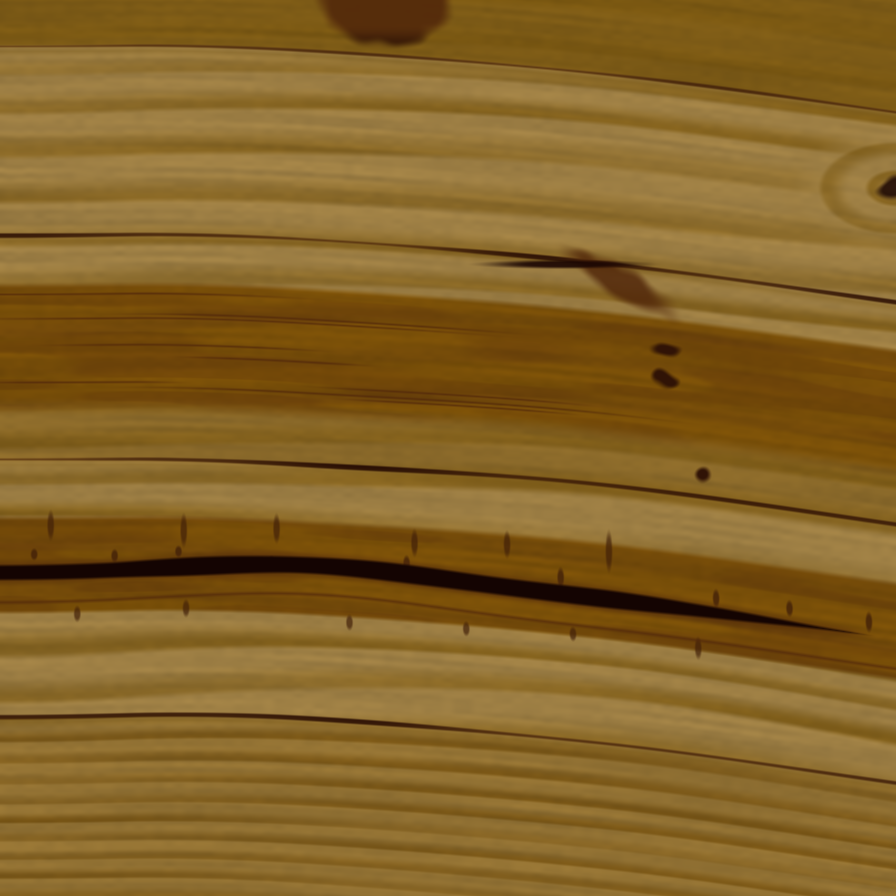
Write a WebGL 2 fragment shader that draws this texture.

```glsl
#version 300 es
precision highp float;
// Weathered pine boards: bowed grain, dark seams, knots and a long tapering crack.
uniform vec2 u_resolution;
out vec4 fragColor;

const vec3 PALE = vec3(0.615, 0.495, 0.265);
const vec3 TAN = vec3(0.545, 0.415, 0.165);
const vec3 OCHRE = vec3(0.47, 0.335, 0.06);
const vec3 AMBER = vec3(0.475, 0.31, 0.03);
const vec3 BROWN = vec3(0.32, 0.155, 0.04);
const vec3 DARK = vec3(0.10, 0.02, 0.01);

float hash(vec2 p) {
    return fract(sin(dot(p, vec2(127.1, 311.7))) * 43758.5453);
}

float noise(vec2 p) {
    vec2 i = floor(p), f = fract(p);
    f = f * f * (3.0 - 2.0 * f);
    return mix(mix(hash(i), hash(i + vec2(1, 0)), f.x),
               mix(hash(i + vec2(0, 1)), hash(i + vec2(1, 1)), f.x), f.y);
}

// Soft transition from 0 to 1 at an edge
float past(float edge, float soft, float v) {
    return smoothstep(edge - soft, edge + soft, v);
}

float stroke(float d, float halfWidth, float soft) {
    return 1.0 - past(halfWidth, soft, abs(d));
}

float blob(vec2 d, vec2 radius, float soft) {
    return 1.0 - smoothstep(1.0 - soft, 1.0 + soft, length(d / radius));
}

// Sagging of the grain towards the right
float bend(float x) {
    return 0.075 * pow(max(x - 0.15, 0.0) / 0.85, 1.6);
}

// Growth rings: slow darkening, then a quicker return to pale
float rings(float phase) {
    float f = fract(phase);
    return smoothstep(0.3, 0.82, f) * (1.0 - smoothstep(0.84, 1.0, f));
}

vec3 boardColor(float v) {
    vec3 c = mix(mix(OCHRE, TAN, 0.25), PALE, past(0.048, 0.003, v));
    c = mix(c, AMBER, past(0.316, 0.004, v));
    c = mix(c, TAN, past(0.452, 0.012, v));
    c = mix(c, PALE, past(0.512, 0.004, v));
    c = mix(c, AMBER, past(0.575, 0.004, v));
    c = mix(c, PALE, past(0.68, 0.003, v));
    return mix(c, mix(TAN, PALE, 0.35), past(0.797, 0.003, v));
}

// Short worm marks standing across the grain, one per cell
float wormMarks(float x, float v, float level, float cells, float size) {
    float id = floor(x * cells);
    float pick = hash(vec2(id, level * 91.0));
    float dx = (fract(x * cells) - 0.25 - 0.5 * pick) / cells;
    float len = size * (0.4 + 0.8 * hash(vec2(id, 7.0)));
    return blob(vec2(dx, v - level - 0.016 * (pick - 0.5)), vec2(0.0035, len), 0.4)
        * step(0.2, pick);
}

void main() {
    vec2 p = gl_FragCoord.xy / u_resolution;
    p.y = 1.0 - p.y;
    float soft = max(0.0015, 1.0 / u_resolution.y);
    float v = p.y - bend(p.x) + 0.008 * (noise(vec2(p.x * 3.0, p.y * 4.0)) - 0.5);
    float amber = past(0.316, 0.004, v) * (1.0 - past(0.452, 0.012, v))
        + past(0.575, 0.004, v) * (1.0 - past(0.68, 0.003, v));

    // Boards and growth rings, circling an eye at the right edge
    float lower = past(0.797, 0.003, v);
    float wobble = 1.3 * noise(vec2(p.x * 1.4, v * 8.0));
    float grain = mix(rings(v * 21.0 + wobble), rings(v * 43.0 + wobble), lower);
    grain *= 0.35 + 0.65 * noise(vec2(p.x * 2.0, v * 35.0));
    vec2 eye = p - vec2(1.0, 0.21);
    float eyeRadius = length(eye * vec2(0.6, 1.0));
    grain = mix(grain, 0.8 * rings(eyeRadius * 32.0 + 0.3), 1.0 - past(0.055, 0.025, eyeRadius));
    vec3 color = boardColor(v);
    color = mix(color, mix(OCHRE, BROWN, 0.55 * amber + 0.15 * lower), grain * mix(0.85, 0.5, amber));

    // Fine fibres and mottling
    float fibre = noise(vec2(p.x * 5.0, v * 170.0)) - 0.5;
    float mottle = noise(p * vec2(90.0, 170.0)) - 0.5;
    color *= 1.0 + 0.11 * fibre + 0.05 * mottle;
    float stain = past(0.62, 0.12, noise(vec2(p.x * 7.0, v * 75.0)));
    color = mix(color, BROWN, 0.22 * stain * amber);

    // Hairline splits in the amber board
    for (int i = 0; i < 9; i++) {
        float k = float(i);
        float level = mix(0.32, 0.47, hash(vec2(k, 3.0)));
        float reach = 0.12 + 0.25 * hash(vec2(k, 5.0));
        float along = 1.0 - smoothstep(0.4, 1.0, abs(p.x - hash(vec2(k, 9.0))) / reach);
        color = mix(color, BROWN, 0.75 * along * stroke(v - level, 0.001, soft));
    }

    // Seams between boards, every one varying in weight
    float seams[4] = float[](0.048, 0.261, 0.510, 0.797);
    for (int i = 0; i < 4; i++) {
        float weight = noise(vec2(p.x * 5.0, float(i) * 13.0));
        float line = stroke(v - seams[i], 0.0008 + 0.0022 * weight, soft);
        color = mix(color, mix(BROWN, DARK, 0.75 * weight), line * (0.65 + 0.35 * weight));
        float shade = stroke(v - seams[i] - 0.006, 0.002, 0.006);
        color = mix(color, OCHRE, 0.4 * shade);
    }

    // Knots
    float ragged = 0.012 * (noise(p * 45.0) - 0.5);
    float topKnot = blob(p - vec2(0.43, 0.0) + ragged, vec2(0.07, 0.05), 0.15);
    color = mix(color, mix(BROWN, DARK, 0.6 * past(0.04, 0.012, p.y)), 0.9 * topKnot);
    vec2 smear = mat2(0.86, -0.5, 0.5, 0.86) * (p - vec2(0.69, 0.314)) + ragged;
    color = mix(color, BROWN, 0.85 * blob(smear, vec2(0.06, 0.015), 0.4));
    color = mix(color, DARK, 0.9 * blob(p - vec2(0.63, 0.295), vec2(0.075, 0.004), 0.5));
    color = mix(color, DARK, 0.85 * blob(eye + ragged, vec2(0.019, 0.016), 0.3));
    for (int i = 0; i < 3; i++) {
        float k = float(i);
        vec2 spot = vec2(0.743 + 0.02 * k * (k - 1.0), 0.39 + 0.034 * k + 0.035 * k * (k - 1.0));
        color = mix(color, mix(BROWN, DARK, 0.6), blob(p - spot + ragged, vec2(0.013 - 0.003 * k, 0.008), 0.45));
    }

    // Worm marks around the crack
    float marks = 0.7 * wormMarks(p.x, v, 0.585, 8.0, 0.022);
    marks = max(marks, 0.8 * wormMarks(p.x, v, 0.617, 12.0, 0.009));
    marks = max(marks, 0.7 * wormMarks(p.x, v, 0.679, 7.0, 0.012));
    color = mix(color, BROWN * 0.8, marks);

    // Long crack, tapering to the right
    float path = v - 0.636 + 0.012 * exp(-pow((p.x - 0.36) / 0.17, 2.0));
    float width = (0.0075 + 0.003 * noise(vec2(p.x * 9.0, 2.0))) * (1.0 - smoothstep(0.72, 0.98, p.x));
    float open = 1.0 - smoothstep(0.94, 0.98, p.x);
    color = mix(color, BROWN, 0.55 * open * stroke(path, width + 0.003, 0.006));
    color = mix(color, DARK * 0.8, open * stroke(path, width, soft * 1.5));
    color = mix(color, BROWN, 0.7 * stroke(path - 0.033, 0.0015, soft * 1.5));

    fragColor = vec4(color, 1.0);
}
```
